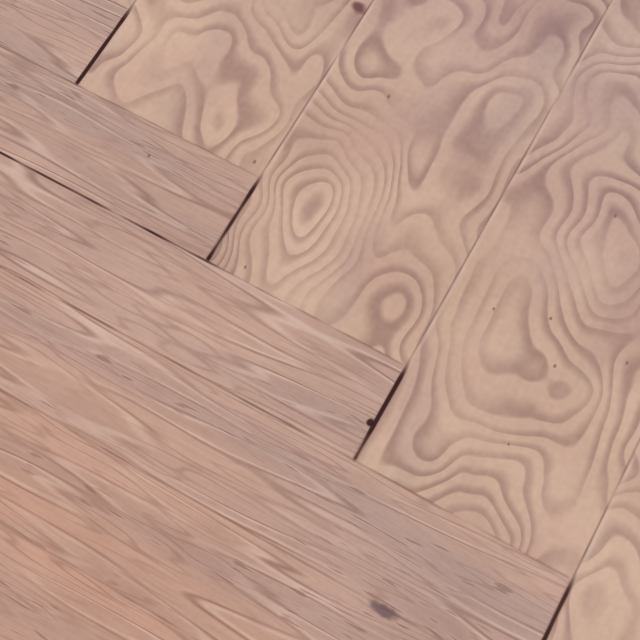
Write a WebGL 1 fragment shader that draws this texture.

```glsl
precision highp float;
// Herringbone parquet seen at a slant: long planks meet in a staircase of corners.
// A projective map gives plank coordinates; noise contours draw the swirling grain,
// stretched noise the straight grain, and line distances the worn seams.
uniform vec2 u_resolution;

const vec2 CORNER = vec2(0.323, 0.408);   // where seam 2 meets edge 2, y down
const vec2 ACROSS = vec2(0.291, 0.145);   // step from seam to seam
const vec2 DOWN = vec2(-0.094, 0.123);    // step from edge to edge
const vec2 TAPER = vec2(-0.034, -0.026);  // perspective
const vec2 PLANK_SIZE = vec2(0.33, 0.158);

const vec3 TAN = vec3(0.810, 0.685, 0.600);
const vec3 ROSE = vec3(0.765, 0.625, 0.560);
const vec3 MAUVE = vec3(0.705, 0.590, 0.550);
const vec3 GRAIN = vec3(0.630, 0.500, 0.455);
const vec3 PALE = vec3(0.830, 0.725, 0.675);
const vec3 CRACK = vec3(0.510, 0.390, 0.345);
const vec3 GAP = vec3(0.220, 0.130, 0.130);

float hash(vec2 p) {
  return fract(sin(dot(p, vec2(127.1, 311.7))) * 43758.5);
}

vec2 gradient(vec2 cell) {
  float a = 6.2832 * hash(cell);
  return vec2(cos(a), sin(a));
}

// Gradient noise, about -1 to 1
float noise(vec2 p) {
  vec2 i = floor(p), f = p - i;
  vec2 w = f * f * f * (f * (f * 6.0 - 15.0) + 10.0);
  vec2 e = vec2(1.0, 0.0);
  float low = mix(dot(gradient(i), f), dot(gradient(i + e), f - e), w.x);
  float high = mix(dot(gradient(i + e.yx), f - e.yx), dot(gradient(i + 1.0), f - 1.0), w.x);
  return 1.5 * mix(low, high, w.y);
}

// Inverse projection: x counts seams, y counts edges
vec2 plankSpace(vec2 p) {
  vec2 a = ACROSS - TAPER.x * p, b = DOWN - TAPER.y * p, d = p - CORNER;
  return 2.0 + vec2(d.x * b.y - d.y * b.x, a.x * d.y - a.y * d.x) / (a.x * b.y - a.y * b.x);
}

float line(float d, float halfWidth, float px) {
  return 1.0 - smoothstep(halfWidth - px, halfWidth + px, abs(d));
}

// Growth ring: darkens slowly, then ends on a crisper edge
float ring(float r) {
  float w = fract(r);
  return smoothstep(0.3, 0.82, w) * (1.0 - smoothstep(0.84, 1.0, w));
}

// Contour figure of a plank cut across its growth rings
vec3 swirlWood(vec2 q, float id) {
  vec2 seed = vec2(17.3, 9.1) * id;
  vec2 w = q + 0.014 * vec2(noise(q * 12.0 + seed), noise(q * 12.0 - seed));
  vec2 eye = PLANK_SIZE * (vec2(0.22, -0.95) + (id - 2.0) * vec2(0.33, -2.35));
  vec2 d = (w - eye) * vec2(9.0, 7.0);
  float field = noise(w * vec2(6.0, 3.5) + seed) + 0.14 * noise(w * vec2(18.0, 12.0) + seed)
    + 1.8 * w.y + 1.1 * exp(-dot(d, d));
  float patches = noise(q * 8.0 - seed);
  float bold = clamp(0.52 + 0.6 * patches, 0.12, 0.8);
  float fibre = noise(q * vec2(130.0, 35.0)) + noise(q * vec2(70.0, 100.0));
  vec3 wood = mix(TAN, ROSE, clamp(0.36 + 0.8 * noise(w * 6.0 + seed + 4.0), 0.0, 1.0));
  wood = mix(wood, MAUVE, 0.4 * smoothstep(0.1, 0.7, noise(w * vec2(11.0, 6.0) - seed)));
  wood = mix(wood, GRAIN, bold * ring(field * 4.6 + 0.25 * patches));
  return wood + 0.011 * fibre;
}

// Thin wandering line where a stretched noise changes sign
float vein(float n, float width) {
  return 1.0 - smoothstep(0.0, width, abs(n));
}

// Long fibres of a plank cut along its growth rings
vec3 straightWood(vec2 q, float id) {
  vec2 seed = vec2(5.7, 23.9) * id;
  float wave = mix(0.5, 1.3, hash(seed)) * noise(q * vec2(3.0, 10.0) + seed);
  float y = q.y + 0.010 * wave;
  float broad = noise(vec2(q.x * 2.0, y * 15.0) + seed);
  float coarse = noise(vec2(q.x * 3.5, y * 44.0) - seed);
  float fine = noise(vec2(q.x * 8.0, y * 85.0) + seed);
  float hair = noise(vec2(q.x * 22.0, y * 170.0) - seed);
  float patches = noise(q * vec2(5.0, 18.0) - seed);
  vec3 wood = mix(ROSE, MAUVE, clamp(0.42 + 0.9 * broad, 0.0, 1.0));
  wood = mix(wood, GRAIN, 0.16 * smoothstep(0.1, 0.7, coarse));
  wood = mix(wood, PALE, clamp(0.32 + 0.5 * patches, 0.0, 0.6) * vein(coarse - 0.22, 0.16));
  wood = mix(wood, GRAIN * 0.95, clamp(0.4 + 0.7 * patches, 0.05, 0.8) * vein(coarse, 0.15));
  wood = mix(wood, GRAIN, clamp(0.32 - 0.6 * patches, 0.05, 0.6) * vein(fine, 0.2));
  wood = mix(wood, CRACK, 0.55 * smoothstep(0.4, 0.75, hair) * smoothstep(-0.1, 0.4, broad));
  return wood + 0.022 * hair;
}

// Soft oval mark lying along the straight planks
float knot(vec2 p, vec2 center, vec2 radii) {
  vec2 d = p - center, axis = vec2(0.88, 0.47);
  d = vec2(dot(d, axis), dot(d, vec2(-axis.y, axis.x))) / radii;
  return 1.0 - smoothstep(0.3, 1.0, length(d) + 0.2 * noise(p * 90.0));
}

void main() {
  vec2 p = gl_FragCoord.xy / u_resolution;
  p.y = 1.0 - p.y;
  float px = max(0.9 / min(u_resolution.x, u_resolution.y), 0.0016);
  vec2 g = plankSpace(p), id = floor(g);

  // Planks, with the light cooling upper right and warming lower left
  vec3 color = id.y < id.x ? swirlWood((g - id.x) * PLANK_SIZE, id.x)
                           : straightWood((g - id.y) * PLANK_SIZE, id.y);
  color += vec3(-0.050, -0.043, -0.012) * smoothstep(0.5, 1.2, p.x + 0.3 - p.y);
  color += vec3(0.018, -0.012, -0.030) * smoothstep(0.5, 1.3, p.y + 0.4 - p.x);
  color += 0.025 * noise(p * 5.0) + 0.008 * noise(p * 120.0);

  // Seams: open at plank ends, pale between swirling planks, mostly shut elsewhere
  vec2 k = floor(g + 0.5), d = (g - k) * PLANK_SIZE;
  float wear = clamp(0.7 + 0.9 * noise(p * 19.0), 0.1, 1.1);
  float along = g.y - k.x, side = g.x - k.y;
  float above = 1.0 - smoothstep(-0.03, 0.02, along);
  float open = smoothstep(-1.1, -0.85, along) * above;
  float closed = above - open;
  color = mix(color, PALE, 0.5 * wear * closed * line(d.x - 0.002, 0.003, px));
  color = mix(color, CRACK, 0.75 * wear * closed * line(d.x + 0.001, 0.0013, px));
  color = mix(color, CRACK, 0.6 * open * line(d.x, 0.0035, 0.003));
  color = mix(color, GAP, min(0.5 + 0.5 * wear, 0.95) * open * line(d.x, 0.0014 + 0.0014 * wear, px));
  float gaping = exp(-1.6 * abs(k.y - 2.0)) * (1.0 - smoothstep(-0.05, 0.1, side));
  float edge = 1.0 - smoothstep(0.97, 1.0, side);
  color = mix(color, CRACK, 0.5 * wear * edge * line(d.y, 0.0016, px));
  color = mix(color, GAP, 0.8 * gaping * wear * line(d.y, 0.0015, px));

  // Knots and scattered specks
  color = mix(color, vec3(0.43, 0.34, 0.35), 0.8 * knot(p, vec2(0.60, 0.954), vec2(0.034, 0.014)));
  color = mix(color, GAP, 0.95 * knot(p, vec2(0.579, 0.660), vec2(0.009)));
  color = mix(color, vec3(0.40, 0.26, 0.26), 0.8 * knot(p, vec2(0.56, 0.013), vec2(0.016, 0.012)));
  vec2 cell = floor(p * 11.0);
  vec2 spot = (cell + 0.2 + 0.6 * vec2(hash(cell + 3.1), hash(cell + 7.7))) / 11.0;
  float speck = step(0.9, hash(cell)) * knot(p, spot, vec2(0.0035, 0.0045));
  color = mix(color, CRACK, 0.7 * speck);

  gl_FragColor = vec4(color, 1.0);
}
```
